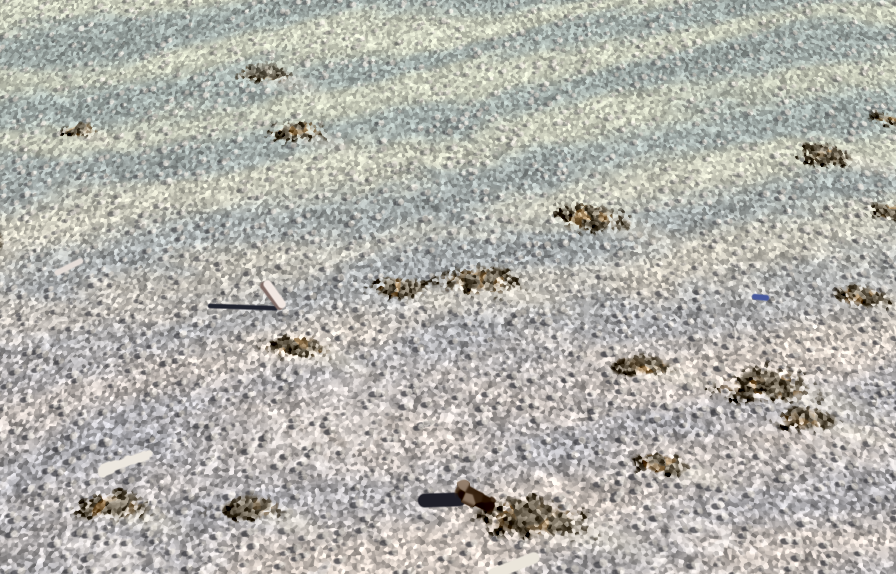
Write a WebGL 1 fragment shader that draws this texture.

```glsl
precision highp float;
// Sunlit gravelly sand receding in perspective, with wind ripples, brown mounds and scattered debris.
uniform vec2 u_resolution;

float hash(vec2 c) {
  return fract(sin(dot(c, vec2(12.71, 31.17))) * 4375.85);
}

// Layered, rotated and warped sines, about -1 to 1
float waves(vec2 p) {
  float sum = 0.0, amp = 0.5;
  for (int i = 0; i < 5; i++) {
    p += 0.7 * sin(p.yx * 1.3 + float(i) * 2.1);
    sum += amp * sin(p.x) * cos(p.y * 0.8 + 1.0);
    p = mat2(0.8, 0.6, -0.6, 0.8) * p * 1.8;
    amp *= 0.65;
  }
  return sum;
}

// Smooth cellular noise: each grain has its own tone, 0 to 1
float grains(vec2 p) {
  vec2 cell = floor(p);
  float tone = 0.0, total = 0.0;
  for (int j = -1; j <= 1; j++)
    for (int i = -1; i <= 1; i++) {
      vec2 k = cell + vec2(i, j);
      vec2 d = k + vec2(hash(k), hash(k + 57.0)) - p;
      float w = exp(-9.0 * dot(d, d));
      tone += w * hash(k + 19.0);
      total += w;
    }
  return tone / total;
}

// Loose stones: x is the lit face, y the shadow cast to the left
vec2 pebbles(vec2 p) {
  vec2 cell = floor(p), cover = vec2(0.0);
  for (int j = -1; j <= 1; j++)
    for (int i = -1; i <= 1; i++) {
      vec2 k = cell + vec2(i, j);
      vec2 d = p - k - vec2(hash(k), hash(k + 31.0));
      float r = 0.08 + 0.32 * pow(hash(k + 73.0), 3.0);
      float face = smoothstep(r + 0.12, r - 0.12, length(d));
      float shade = smoothstep(r + 0.12, r - 0.12, length((d + vec2(r * 1.3, r * 0.5)) * vec2(0.8, 1.2)));
      cover = max(cover, vec2(face, shade) * smoothstep(0.08, 0.3, r));
    }
  return cover;
}

// Mounds: x is the brown cap, y the pale drift on its right, z the shaded side
vec3 mounds(vec2 p, float rough) {
  vec2 cell = floor(p);
  vec3 cover = vec3(0.0);
  for (int j = -1; j <= 1; j++)
    for (int i = -1; i <= 1; i++) {
      vec2 k = cell + vec2(i, j);
      float r = 0.17 + 0.24 * hash(k + 5.0);
      float present = step(0.6, hash(k + 41.0));
      vec2 d = (p - k - 0.2 - 0.6 * vec2(hash(k + 11.0), hash(k + 83.0))) * vec2(1.0, 1.55) / r;
      d.y += 0.25 * d.x * d.x;
      float cap = present * smoothstep(1.1, 0.55, length(d) + rough);
      float drift = present * smoothstep(1.5, 0.2, length((d - vec2(1.1, -0.6)) * vec2(0.8, 1.1)));
      cover = max(cover, vec3(cap, drift, cap * smoothstep(0.3, -0.7, d.x + 0.6 * d.y)));
    }
  return cover;
}

// Soft-edged bar from a to b
float bar(vec2 p, vec2 a, vec2 b, float r) {
  vec2 pa = p - a, ba = b - a;
  float d = length(pa - ba * clamp(dot(pa, ba) / dot(ba, ba), 0.0, 1.0));
  return smoothstep(r + 0.002, r - 0.002, d);
}

void main() {
  vec2 p = gl_FragCoord.xy / u_resolution.y;
  float x = p.x - 0.78;

  // Ground coordinates, for fine gravel and for large forms
  float nearZ = 1.0 / (1.0 - 0.3 * p.y), farZ = 1.0 / (1.0 - 0.6 * p.y);
  vec2 gravel = vec2(x * nearZ, log(nearZ) / 0.3) + 2.0;
  vec2 land = vec2(x * farZ * 3.6, log(farZ) * 10.0) + 20.0;
  float far = smoothstep(0.3, 0.85, p.y);
  float grain = grains(gravel * 150.0) - 0.5;
  float clump = grains(gravel * 62.0) - 0.5;
  vec2 stones = pebbles(gravel * 55.0);

  // Wind ripples and broad drifts
  float broad = waves(land * vec2(0.7, 1.1));
  float ripple = sin(45.0 * log(farZ) - 8.0 * p.x + 2.4 * waves(p * vec2(3.0, 8.0)));
  float relief = ripple * mix(0.3, 0.75, far) + 0.6 * broad;
  float tone = 0.715 + 0.085 * relief + grain * mix(0.46, 0.33, far) + clump * mix(0.16, 0.08, far);
  vec3 tint = mix(vec3(0.97, 1.0, 1.01), vec3(1.03, 1.01, 0.95), smoothstep(-0.7, 0.7, relief));
  tint *= mix(vec3(1.01, 0.98, 1.0), vec3(0.98, 1.015, 0.985), far);
  vec3 color = tone * tint;

  // Salt patches and loose stones
  float salt = smoothstep(0.25, 0.6, waves(p * vec2(7.0, 12.0) + 3.0) + clump * 0.7) * smoothstep(0.45, 0.1, p.y);
  color = mix(color, vec3(0.9, 0.88, 0.87) + 0.2 * grain, 0.75 * salt);
  color = mix(color, vec3(0.24, 0.24, 0.26), stones.y * mix(0.75, 0.4, far));
  color = mix(color, vec3(0.86, 0.84, 0.81) + 0.3 * grain, stones.x * 0.7);

  // Brown mounds with pale drifts
  vec3 mound = mounds(land, 0.6 * clump + 0.5 * grain + 0.25 * waves(land * 5.0));
  mound *= smoothstep(0.93, 0.85, p.y);
  color = mix(color, vec3(0.87, 0.85, 0.8) + 0.3 * grain, 0.5 * mound.y);
  vec3 earth = mix(vec3(0.48, 0.44, 0.37), vec3(0.56, 0.43, 0.26), smoothstep(0.0, 0.4, clump));
  earth += 0.65 * grain + 0.3 * clump - 0.2 * mound.z;
  color = mix(color, earth, 0.88 * mound.x);

  // Leaning stake, dark clod, pale slabs and a blue chip
  color = mix(color, vec3(0.13, 0.14, 0.19), bar(p, vec2(0.366, 0.467), vec2(0.48, 0.463), 0.004));
  color = mix(color, vec3(0.5, 0.42, 0.4), bar(p, vec2(0.46, 0.502), vec2(0.487, 0.467), 0.007));
  color = mix(color, vec3(0.95, 0.91, 0.89), bar(p, vec2(0.466, 0.505), vec2(0.491, 0.47), 0.007));
  color = mix(color, vec3(0.12, 0.12, 0.16), bar(p, vec2(0.74, 0.128), vec2(0.8, 0.13), 0.012));
  color = mix(color, vec3(0.33, 0.25, 0.18) + 0.6 * clump, bar(p, vec2(0.81, 0.14), vec2(0.85, 0.12), 0.018 + 0.015 * clump));
  color = mix(color, vec3(0.93, 0.91, 0.88), bar(p, vec2(0.18, 0.18), vec2(0.26, 0.21), 0.009 + 0.01 * clump));
  color = mix(color, vec3(0.92, 0.9, 0.86), bar(p, vec2(0.86, 0.0), vec2(0.93, 0.028), 0.01));
  color = mix(color, vec3(0.9, 0.87, 0.85), bar(p, vec2(0.1, 0.525), vec2(0.14, 0.545), 0.005));
  color = mix(color, vec3(0.28, 0.35, 0.62), bar(p, vec2(1.315, 0.483), vec2(1.335, 0.481), 0.005));

  gl_FragColor = vec4(clamp(color, 0.0, 1.0), 1.0);
}
```
